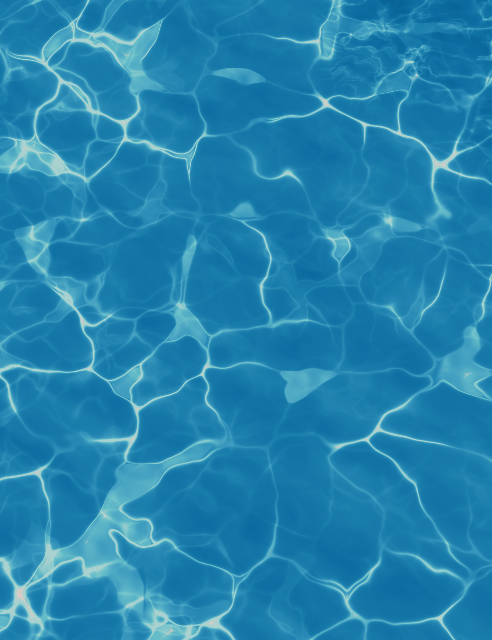
Write a Shadertoy shader that draws this texture.

```glsl
// Sunlit swimming pool: a net of caustic light over rippled blue water.

vec2 hash22(vec2 p) {
    vec3 h = fract(p.xyx * vec3(0.1031, 0.1030, 0.0973));
    h += dot(h, h.yzx + 33.33);
    return fract((h.xx + h.yz) * h.zy);
}

// Two independent channels of smooth value noise
vec2 noise(vec2 p) {
    vec2 i = floor(p), f = fract(p);
    f = f * f * f * (f * (f * 6.0 - 15.0) + 10.0);
    return mix(mix(hash22(i), hash22(i + vec2(1, 0)), f.x),
               mix(hash22(i + vec2(0, 1)), hash22(i + vec2(1, 1)), f.x), f.y);
}

vec2 fbm(vec2 p) {
    vec2 sum = vec2(0);
    float amp = 0.5;
    for (int i = 0; i < 4; i++) {
        sum += amp * noise(p);
        p = mat2(1.6, 1.2, -1.2, 1.6) * p + 17.3;
        amp *= 0.5;
    }
    return sum / 0.9375;
}

// Bends straight cell walls into wavering threads
vec2 warp(vec2 p) {
    return p + 0.65 * (noise(p * 0.8 + 3.1) - 0.5)
             + 0.30 * (noise(p * 2.2 + 9.7) - 0.5)
             + 0.08 * (noise(p * 5.5) - 0.5);
}

// Distance to the nearest cell wall, blended so that junctions flare
float wallDistance(vec2 p) {
    vec2 cell = floor(p), f = fract(p), home = vec2(0), toHome = vec2(0);
    float nearest = 8.0;
    for (int y = -1; y <= 1; y++)
    for (int x = -1; x <= 1; x++) {
        vec2 o = vec2(x, y);
        vec2 r = o + 0.05 + 0.9 * hash22(cell + o) - f;
        if (dot(r, r) < nearest) {
            nearest = dot(r, r);
            home = o;
            toHome = r;
        }
    }
    float sum = 0.0;
    for (int y = -2; y <= 2; y++)
    for (int x = -2; x <= 2; x++) {
        if (x == 0 && y == 0) continue;
        vec2 o = home + vec2(x, y);
        vec2 r = o + 0.05 + 0.9 * hash22(cell + o) - f;
        sum += exp(-32.0 * dot(0.5 * (toHome + r), normalize(r - toHome)));
    }
    return -log(sum) / 32.0;
}

// Light threads that open into lit folds; x is brightness, y marks hot junctions
vec2 caustics(vec2 p, float thickness) {
    float wall = wallDistance(warp(p));
    float d = max(wall, 0.0);
    vec2 n = noise(p * 1.7 + 41.0);
    float fold = 0.15 * smoothstep(0.62, 0.98, n.x);
    float rim = (d - fold) / thickness;
    float strength = mix(0.2, 0.95, smoothstep(0.2, 0.75, n.y));
    float light = strength / (1.0 + rim * rim);
    float fill = (1.0 - smoothstep(fold - 0.015, fold + 0.02, d)) * smoothstep(0.01, 0.05, fold);
    light = max(light, fill * (0.36 + 0.3 * noise(p * vec2(8, 4)).x));
    light += 0.13 * strength * exp(-d / 0.08);
    float hot = (1.0 - smoothstep(-0.022, -0.004, wall)) * smoothstep(0.45, 0.7, n.y);
    return vec2(light, hot);
}

// Water colour from deep shade to bright thread
vec3 waterColor(float v) {
    vec3 ramp[7] = vec3[7](vec3(0.03, 0.39, 0.59), vec3(0.06, 0.44, 0.64),
        vec3(0.10, 0.49, 0.67), vec3(0.18, 0.56, 0.72), vec3(0.28, 0.64, 0.76),
        vec3(0.41, 0.75, 0.79), vec3(0.66, 0.82, 0.81));
    vec3 color = ramp[0];
    for (int i = 1; i < 7; i++)
        color = mix(color, ramp[i], clamp(v * 5.0 + 2.0 - float(i), 0.0, 1.0));
    return color;
}

void mainImage(out vec4 fragColor, in vec2 fragCoord) {
    vec2 uv = fragCoord / iResolution.y;

    // Cells shrink with distance towards the top
    vec2 p = vec2((uv.x - 0.38) * mix(6.0, 7.8, uv.y), uv.y * (6.8 + 1.4 * uv.y)) + 20.0;

    // Busy water on the left, choppy water in the far right corner
    float busy = 1.0 - smoothstep(0.05, 0.4, uv.x + 0.25 * (noise(uv * 5.0).x - 0.5));
    float corner = length((uv - vec2(0.77, 1.0)) * vec2(0.8, 1.0));
    float choppy = 1.0 - smoothstep(0.12, 0.3, corner + 0.15 * (noise(uv * 9.0).y - 0.5));

    // Soft veils, drawn out along a falling diagonal
    vec2 drift = mat2(0.8, 0.6, -0.6, 0.8) * p;
    float veil = fbm(drift * vec2(1.1, 2.8) + 1.4 * fbm(p * 1.1)).x;
    float light = -0.13 + 0.42 * veil + 0.02 * busy;

    // Main net, then fainter and finer ones crossing it
    vec2 net = caustics(p, 0.016);
    vec2 faint = caustics(drift * 1.3 + 57.0, 0.025);
    vec2 fine = caustics(p * 2.1 + 83.0, 0.045);
    float patches = smoothstep(0.35, 0.7, noise(p * 0.7 + 5.0).y);
    light += net.x * mix(0.88, 0.55, choppy);
    light += faint.x * (0.08 + 0.22 * patches + 0.3 * busy);
    light += fine.x * (0.05 + 0.06 * patches + 0.15 * busy);

    // Fine broken ripples
    vec2 ripple = fbm(p * vec2(2.2, 4.2) + 2.5 * fbm(p * 1.7));
    float crest = pow(1.0 - abs(2.0 * ripple.x - 1.0), 9.0);
    light += choppy * (0.9 * crest * ripple.y - 0.16);

    vec3 color = waterColor(light);
    color = mix(color, vec3(0.90, 0.79, 0.76), 0.75 * net.y * smoothstep(0.45, 0.85, light));
    fragColor = vec4(color, 1.0);
}
```
